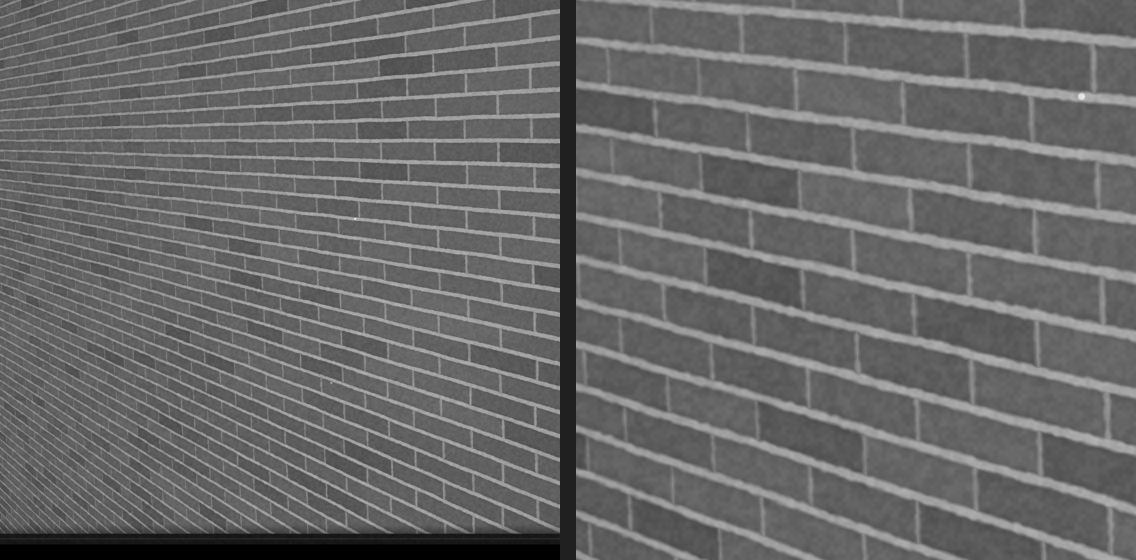
Left, the full canvas; right, a detail of the centre.
A WebGL 1 fragment shader for this texture:

```glsl
precision highp float;
// Gray brick wall receding to the left in running bond, above a dark base strip.
uniform vec2 u_resolution;

float hash(vec2 p) {
  p = fract(p * vec2(0.1031, 0.1137));
  p += dot(p, p.yx + 33.33);
  return fract((p.x + p.y) * p.x * 7.31 + p.y * 5.17);
}

float noise(vec2 p) {
  vec2 i = floor(p), f = fract(p);
  f = f * f * (3.0 - 2.0 * f);
  return mix(mix(hash(i), hash(i + vec2(1.0, 0.0)), f.x),
             mix(hash(i + vec2(0.0, 1.0)), hash(i + vec2(1.0)), f.x), f.y);
}

void main() {
  vec2 p = gl_FragCoord.xy / u_resolution;
  float pixel = 1.0 / min(u_resolution.x, u_resolution.y);
  float down = 1.0 - p.y;

  // Perspective: courses fan out from a vanishing point beyond the left edge
  vec2 ray = vec2(p.x + 0.635, down - 0.251);
  float depth = ray.x - 0.1 * ray.y;
  float row = 36.0 * ray.y / depth;
  float col = 19.39 * (1.0 - 0.055 * ray.y) / depth;
  float rowHeight = depth * depth / (36.0 * ray.x);
  float colWidth = depth * depth / 19.39;

  // Slightly uneven courses in running bond
  row += 0.05 * (noise(vec2(col * 2.0, row * 0.8) + 60.0) - 0.5);
  float course = floor(row);
  col += 0.775 + 0.5 * mod(course + 1.0, 2.0);
  col += 0.05 * (hash(vec2(course, floor(col + 0.5)) + 90.0) - 0.5);
  vec2 brick = vec2(floor(col), course) + 100.0;

  // Distances to the bed and head joints, in canvas units
  float soft = max(0.0016, 0.8 * pixel);
  float rough = 0.0012 * (noise(p * 260.0) - 0.5);
  float bedDist = (abs(fract(row + 0.5) - 0.5) - 0.088) * rowHeight;
  bedDist *= ray.x / length(ray);
  float headDist = (abs(fract(col + 0.5) - 0.5) - 0.019) * colWidth;
  float bed = 1.0 - smoothstep(-soft, soft, bedDist + rough);
  float head = 1.0 - smoothstep(-soft, soft, headDist + rough);
  head *= mix(0.5, 0.9, p.x) * (0.75 + 0.25 * hash(brick + 31.0));

  // Brick faces: tint per brick, broad stains and fine grain
  float grain = noise(p * 420.0) + noise(p * 210.0 + 17.0) - 1.0;
  float stain = noise(p * 5.0 + 3.0) - 0.5;
  float tint = hash(brick);
  float face = 0.38 + 0.035 * (tint - 0.5) + 0.025 * stain + 0.04 * grain;
  face -= 0.035 * step(0.84, hash(brick + 57.0));
  face -= 0.025 * (1.0 - smoothstep(0.0, 0.006, bedDist)) * (1.0 - bed);

  // Pale mortar, dimmer toward the far end
  float mortar = mix(0.57, 0.635, smoothstep(0.0, 0.7, p.x)) + 0.05 * grain;
  float shade = mix(face, mortar, max(bed, head));

  // Rare pale chips
  vec2 cell = floor(p * 40.0);
  vec2 chip = fract(p * 40.0) - 0.3 - 0.4 * hash(cell + 11.0);
  float chipEdge = 1.0 - smoothstep(0.05, 0.05 + 40.0 * soft, length(chip));
  shade += 0.25 * chipEdge * step(0.997, hash(cell + 200.0));

  // Light falls off into the corners and just above the base
  vec2 off = p - vec2(0.52, 0.45);
  shade *= 1.03 - 0.16 * dot(off, off);
  shade *= mix(0.7, 1.0, smoothstep(0.047, 0.066, p.y));

  // Base strip with a faint ridge, then black ground
  float ridge = 1.0 - smoothstep(0.0005, 0.0025, abs(p.y - 0.038));
  float strip = 0.09 + 0.06 * ridge + 0.02 * grain;
  shade = mix(strip, shade, smoothstep(0.047 - soft, 0.047 + soft, p.y));
  shade *= smoothstep(0.028 - soft, 0.028 + soft, p.y);

  gl_FragColor = vec4(vec3(shade), 1.0);
}
```
